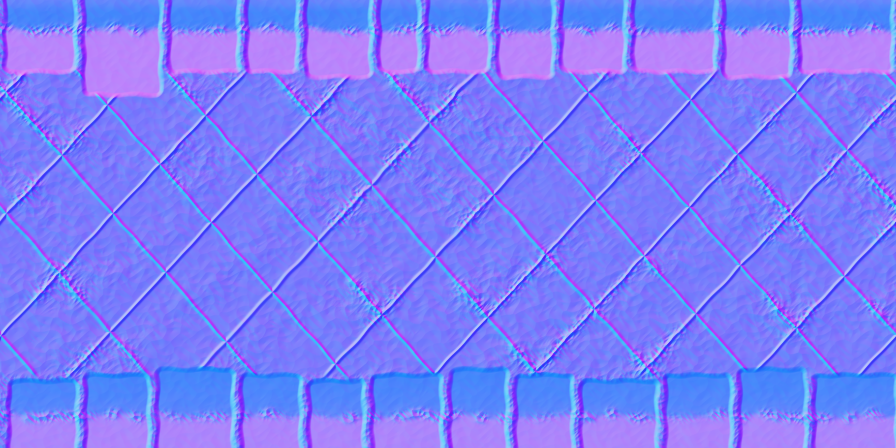
Give the GLSL for this texture map, as a WebGL 1 fragment shader.

```glsl
precision highp float;
// Tangent-space normal map of a plaster wall with diagonal grooves between two
// rows of bevelled bricks. A height field is differentiated into slopes:
// vertical slope drives red, horizontal slope drives green.

uniform vec2 u_resolution;

const float TAU = 6.2831853;

vec2 hash2(vec2 p) {
  return fract(sin(vec2(dot(p, vec2(127.1, 311.7)), dot(p, vec2(269.5, 183.3)))) * 43758.5);
}

// Cellular noise: distance to the nearest scattered point
float cellular(vec2 p) {
  vec2 cell = floor(p);
  float nearest = 1.0;
  for (int j = -1; j <= 1; j++) {
    for (int i = -1; i <= 1; i++) {
      vec2 c = cell + vec2(float(i), float(j));
      nearest = min(nearest, length(c + hash2(c) - p));
    }
  }
  return nearest;
}

// Layered, rotated and warped sines with equal slope in every layer
float layers(vec2 p, float frequency) {
  float sum = 0.0;
  vec2 q = p * frequency;
  for (int i = 0; i < 4; i++) {
    q += 0.4 * sin(q.yx * 0.8 + float(i));
    sum += sin(q.x) * sin(q.y) / frequency;
    q = mat2(0.8, 0.6, -0.6, 0.8) * q * 1.85;
    frequency *= 1.85;
  }
  return sum;
}

// Uneven vertical joints of a brick row
float jointX(float i, float top) {
  float a = i * TAU / 12.0;
  float upper = -0.027 + 0.064 * sin(a + 0.26) + 0.014 * sin(5.0 * a + 1.07);
  float lower = -0.007 + 0.028 * sin(a + 0.28) + 0.0125 * sin(4.0 * a + 0.92);
  return i / 6.0 + mix(lower, upper, top);
}

// Depth inside the nearest brick, negative in the mortar
float brickInset(vec2 p, float top) {
  p += 0.002 * sin(p.yx * 75.0 + 2.0 * sin(p * 43.0));
  float v = mix(p.y, 1.0 - p.y, top);
  float inset = -1.0;
  for (int n = 0; n < 12; n++) {
    float i = float(n);
    float left = jointX(i, top);
    float right = jointX(i + 1.0, top);
    float longBrick = 1.0 - step(0.5, abs(i - 1.0));
    float upper = 0.167 + 0.008 * cos(TAU / 3.0 * (i - 1.0)) + 0.04 * longBrick;
    float reach = mix(0.166 - 0.013 * cos(TAU / 4.0 * i), upper, top);
    vec2 center = 0.5 * vec2(left + right, reach - 0.1);
    vec2 halfSize = 0.5 * vec2(right - left - 0.011, reach + 0.1);
    vec2 q = abs(vec2(p.x, v) - center) - halfSize + 0.016;
    inset = max(inset, 0.016 - length(max(q, 0.0)) - min(max(q.x, q.y), 0.0));
  }
  return inset;
}

// Distances to the falling and rising groove families
vec2 grooveDistance(vec2 p) {
  p += 0.0012 * sin(p.yx * 48.0 + 2.0 * sin(p * 31.0));
  float y = p.y - 0.505;
  float fall = p.x + 0.88 * y;
  float rise = p.x - 0.93 * y;
  fall -= 0.024 + 0.0234 * cos(TAU * (fall - 0.23));
  rise -= 0.006 + 0.0276 * cos(0.5 * TAU * (rise - 1.21)) + 0.016 * cos(TAU * (rise - 0.08));
  vec2 pitch = vec2(2.0 / 9.0, 0.25);
  return abs(fract(vec2(fall, rise) / pitch + 0.5) - 0.5) * pitch * 0.74;
}

float ridgeY(vec2 p, float top) {
  return mix(0.072, 0.934, top) + 0.005 * sin(p.x * 37.0 + 2.0 * sin(p.x * 19.0));
}

float relief(vec2 p) {
  float top = step(0.5, p.y);
  float v = mix(p.y, 1.0 - p.y, top);
  float brick = smoothstep(-0.003, 0.01, brickInset(p, top));
  float wall = smoothstep(0.15, 0.175, v) * (1.0 - brick);

  // Cut grooves
  vec2 d = grooveDistance(p);
  vec2 cut = exp(-d * d / 0.000014);
  float height = 0.0034 * brick - 0.0028 * wall * max(cut.x, cut.y);

  // Crumbled edges, worn patches and lumpy brick ridges
  float wear = sin(p.x * 13.0 + 2.0 * sin(p.y * 9.0)) * sin(p.y * 17.0 + 2.0 * sin(p.x * 7.0));
  float nearGroove = exp(-pow(min(d.x, d.y) / 0.014, 2.0));
  float crumbs = wall * smoothstep(0.0, 0.7, wear) * (0.12 + 0.9 * nearGroove);
  float ridge = exp(-pow((p.y - ridgeY(p, top)) / 0.011, 2.0));
  float lumps = 0.55 + 0.45 * sin(p.x * 61.0 + 3.0 * sin(p.x * 23.0));
  crumbs += (1.0 - wall) * (ridge * lumps + 0.4 * (1.0 - brick));
  vec2 warped = p + 0.006 * sin(p.yx * 90.0);
  height -= 0.0032 * crumbs * cellular(warped * 80.0);

  // Pitted plaster, smoother on the bricks
  float rough = mix(1.0 + 0.5 * wear, 0.4, brick);
  height -= 0.0009 * rough * cellular(warped * vec2(38.0, 46.0));
  return height + 0.017 * rough * layers(p, 31.0);
}

void main() {
  vec2 p = gl_FragCoord.xy / u_resolution.y;
  p.x *= 2.0 * u_resolution.y / u_resolution.x;
  vec2 e = vec2(0.0016, 0.0);
  vec2 slope = vec2(relief(p + e.xy) - relief(p - e.xy), relief(p + e.yx) - relief(p - e.yx)) / (2.0 * e.x);

  // Bevel of each brick: falling above its ridge, rising below
  float top = step(0.5, p.y);
  float brick = smoothstep(0.0, 0.012, brickInset(p, top));
  float above = smoothstep(-0.01, 0.01, p.y - ridgeY(p, top));
  float blueTilt = mix(-0.12 - 1.2 * (p.y - 0.07), -0.23 + 0.15 * smoothstep(0.97, 1.0, p.y), top);
  float pinkTilt = mix(0.22, 0.31, top);
  slope += brick * vec2(-0.045, mix(pinkTilt, blueTilt, above));

  slope /= sqrt(1.0 + 5.0 * dot(slope, slope));
  gl_FragColor = vec4(0.475 + slope.y, 0.483 - slope.x, 0.99 - 0.1 * dot(slope, slope), 1.0);
}
```
